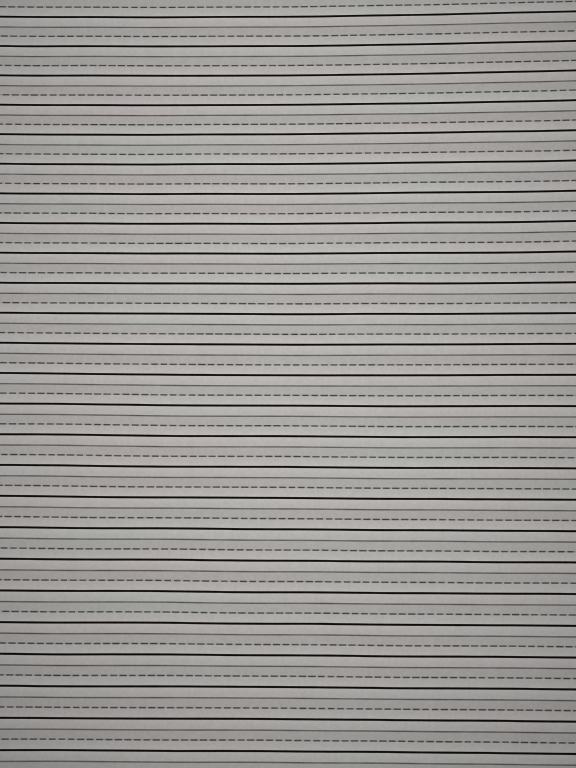
This pattern is drawn by a WebGL 1 fragment shader. Its source:

```glsl
precision highp float;

uniform vec2 u_resolution;

// Stripe count as a quadratic in depth: offset, slope, slow widening downwards
const vec3 STRIPE_MAP = vec3(-0.477, 26.237, -1.266);
const float DASHES_ACROSS = 61.0;
const float DASH_FILL = 0.72;

// Positions and widths within one stripe, as a share of its height
const float THIN_POS = 0.35;
const float DASH_POS = 0.66;
const float BOLD_WIDTH = 0.062;
const float THIN_WIDTH = 0.042;
const float DASH_WIDTH = 0.044;
const float SOFTNESS = 0.036;

const vec3 PAPER = vec3(0.715, 0.705, 0.695);
const vec3 BOLD_INK = vec3(0.07, 0.055, 0.055);
const vec3 THIN_INK = vec3(0.33, 0.315, 0.305);
const vec3 DASH_INK = vec3(0.25, 0.25, 0.24);

const vec2 LIGHT_CENTRE = vec2(0.5, 0.6);
const float VIGNETTE = 0.095;
const float GRAIN = 0.022;
const float RIPPLE = 0.0009;

float hash(vec2 p) {
  vec3 q = fract(vec3(p.xyx) * 0.1031);
  q += dot(q, q.yzx + 33.33);
  return fract((q.x + q.y) * q.z);
}

float cornerSlope(vec2 cell, vec2 offset) {
  float angle = 6.2832 * hash(cell);
  return dot(vec2(cos(angle), sin(angle)), offset);
}

float gradientNoise(vec2 p) {
  vec2 i = floor(p);
  vec2 f = p - i;
  vec2 w = f * f * f * (f * (f * 6.0 - 15.0) + 10.0);
  vec2 e = vec2(1.0, 0.0);
  float low = mix(cornerSlope(i, f), cornerSlope(i + e.xy, f - e.xy), w.x);
  float high = mix(cornerSlope(i + e.yx, f - e.yx), cornerSlope(i + e.xx, f - e.xx), w.x);
  return mix(low, high, w.y);
}

// Share of a sample of size blur covered by a bar of the given width
float barCoverage(float d, float width, float blur) {
  float top = min(d + 0.5 * blur, 0.5 * width);
  float bottom = max(d - 0.5 * blur, -0.5 * width);
  return clamp((top - bottom) / blur, 0.0, 1.0);
}

// Signed distance to the nearest repeat of a line
float wrapDistance(float phase, float pos) {
  return fract(phase - pos + 0.5) - 0.5;
}

// Downward drift of the lines: tilt and sag both change with depth
float sheetDrift(float x, float depth) {
  float side = x - 0.5;
  float tilt = side * mix(-0.007, 0.005, smoothstep(0.0, 0.7, depth));
  float sag = mix(0.0035, -0.001, depth) * (1.0 - 4.0 * side * side);
  return tilt + sag + RIPPLE * gradientNoise(vec2(x * 5.0, depth * 7.0));
}

void main() {
  vec2 uv = gl_FragCoord.xy / u_resolution;
  float aspect = u_resolution.x / u_resolution.y;
  vec2 sheet = vec2(uv.x * aspect, uv.y);

  // Stripe coordinate, growing downwards
  float depth = 1.0 - uv.y;
  float t = depth - sheetDrift(uv.x, depth);
  float stripe = STRIPE_MAP.x + t * (STRIPE_MAP.y + t * STRIPE_MAP.z);
  float pixel = (STRIPE_MAP.y + 2.0 * t * STRIPE_MAP.z) / u_resolution.y;
  float blur = max(pixel, SOFTNESS);
  float phase = fract(stripe);

  // Paper with faint bands, a pale edge by the bold line, and a tint per band
  float band = smoothstep(THIN_POS - blur, THIN_POS + blur, phase)
             - smoothstep(DASH_POS - blur, DASH_POS + blur, phase);
  float boldDist = wrapDistance(stripe, 0.0);
  float pale = exp(-pow(boldDist / 0.16, 2.0));
  float tint = gradientNoise(vec2(uv.x * 2.0, stripe * 1.3));
  vec3 color = PAPER + 0.035 * pale - 0.03 * band;
  color += tint * vec3(-0.012, 0.012, 0.004);

  // Thin grey line, unevenly inked
  float wear = gradientNoise(vec2(uv.x * 24.0, floor(stripe) * 3.7 + 0.5));
  float thin = barCoverage(wrapDistance(stripe, THIN_POS), THIN_WIDTH, blur);
  color = mix(color, THIN_INK, thin * (0.85 + 0.25 * wear));

  // Dashed line, each row shifted and each dash a little different
  float row = floor(stripe - DASH_POS + 0.5) + 40.0;
  float along = uv.x * DASHES_ACROSS + hash(vec2(row, 7.0));
  float dashBlur = max(DASHES_ACROSS / u_resolution.x, 0.12);
  float dashLength = DASH_FILL + 0.14 * (hash(vec2(floor(along), row)) - 0.5);
  float dash = barCoverage(fract(along) - 0.5, dashLength, dashBlur);
  dash = mix(dash, 1.0, 0.15 + 0.2 * max(wear, 0.0));
  dash *= barCoverage(wrapDistance(stripe, DASH_POS), DASH_WIDTH, blur);
  color = mix(color, DASH_INK, dash * (0.9 + 0.2 * wear));

  // Bold black line
  float bold = barCoverage(boldDist, BOLD_WIDTH * (1.0 + 0.12 * wear), blur);
  color = mix(color, BOLD_INK, bold);

  // Grain and falling light
  float grain = gradientNoise(sheet * 230.0) + 0.6 * gradientNoise(sheet * 90.0 + 17.0);
  vec2 away = (uv - LIGHT_CENTRE) * 2.0;
  float light = 1.0 - VIGNETTE * dot(away, away);
  gl_FragColor = vec4(clamp((color + GRAIN * grain) * light, 0.0, 1.0), 1.0);
}
```
